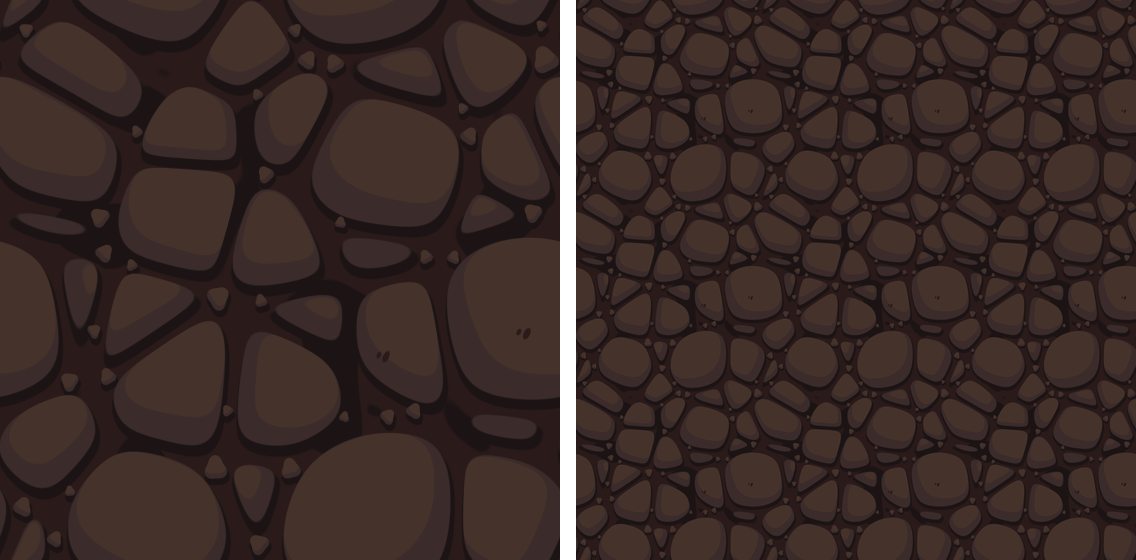
Left: one tile. Right: repeated 3 by 3.
Give the GLSL for this texture, as a three.js fragment shader.

```glsl
// Flat-shaded cobbles in dark earth, tiling in both directions.
// Large stones are rounded cells of a weighted Voronoi diagram with a shaded
// lower side; pebbles fill the wide gaps, and all cast a hard short shadow.

#define CELLS vec2(5.0, 6.0)
#define PEBBLE_CELLS vec2(14.0)
#define SIZE_SPREAD 0.03
#define ROUNDING 0.024
#define GAP 0.010
#define BEVEL 0.06
#define SHADOW_SHIFT vec2(-0.003, 0.014)
#define SHADOW_SPREAD 0.005
#define SOFTNESS 0.0014

varying vec2 vUv;

const vec3 FACE = vec3(0.27, 0.20, 0.17);
const vec3 SIDE = vec3(0.23, 0.17, 0.17);
const vec3 EARTH = vec3(0.17, 0.10, 0.10);
const vec3 SHADOW = vec3(0.11, 0.08, 0.08);

struct Stone {
  float edge;  // signed distance, positive inside
  float face;  // the same for the lit top
  vec2 local;  // position relative to the site
  float seed;
};

vec2 wrap(vec2 cell, vec2 period) {
  return floor(mod(cell + 0.5, period));
}

vec3 hash3(vec2 c) {
  vec3 q = vec3(dot(c, vec2(127.1, 311.7)), dot(c, vec2(269.5, 183.3)), dot(c, vec2(419.2, 371.9)));
  return fract(sin(q) * 43758.5);
}

float corner(vec2 cell, vec2 offset, float period) {
  float angle = 6.2832 * hash3(wrap(cell, vec2(period)) + 17.0).x;
  return dot(vec2(cos(angle), sin(angle)), offset);
}

// Gradient noise that wraps after a whole number of cells
float gradientNoise(vec2 p, float period) {
  vec2 i = floor(p), f = fract(p), e = vec2(1.0, 0.0);
  vec2 u = f * f * f * (f * (f * 6.0 - 15.0) + 10.0);
  float bottom = mix(corner(i, f, period), corner(i + e.xy, f - e.xy, period), u.x);
  float top = mix(corner(i + e.yx, f - e.yx, period), corner(i + e.xx, f - e.xx, period), u.x);
  return mix(bottom, top, u.y);
}

float cover(float d) {
  return smoothstep(-SOFTNESS, SOFTNESS, d);
}

// Site position and weight; heavier sites grow larger stones
vec3 site(vec2 cell) {
  vec3 h = hash3(wrap(cell, CELLS));
  return vec3((cell + 0.15 + 0.7 * h.xy) / CELLS, SIZE_SPREAD * h.z * h.z);
}

float power(vec2 p, vec3 s) {
  return dot(p - s.xy, p - s.xy) - s.z;
}

Stone stoneAt(vec2 p) {
  vec2 home = floor(p * CELLS), own = home;
  float best = 10.0;
  for (int y = -2; y <= 2; y++) for (int x = -2; x <= 2; x++) {
    vec2 cell = home + vec2(float(x), float(y));
    float d = power(p, site(cell));
    if (d < best) { best = d; own = cell; }
  }
  vec3 s = site(own), h = hash3(wrap(own, CELLS) + 40.0);
  float bulk = sqrt(s.z / SIZE_SPREAD);
  float k = ROUNDING * mix(0.45, 1.0, bulk);
  float depth = BEVEL * mix(0.4, 1.0, bulk);
  float tilt = 1.6 * (h.x - 0.5);
  vec2 down = vec2(sin(tilt), -cos(tilt));

  // Soft minimum over the cell borders; lower borders inset the face
  float edgeSum = 0.0, faceSum = 0.0;
  for (int y = -2; y <= 2; y++) for (int x = -2; x <= 2; x++) {
    if (x == 0 && y == 0) continue;
    vec3 other = site(own + vec2(float(x), float(y)));
    vec2 across = other.xy - s.xy;
    float span = max(length(across), 0.001);
    float d = (power(p, other) - best) / (2.0 * span);
    float lean = max(dot(across / span, down), 0.0);
    edgeSum += exp(-d / k);
    faceSum += exp((depth * lean - d) / k);
  }
  float gap = GAP * mix(1.5, 0.8, bulk) * (0.6 + 0.8 * h.y);
  return Stone(-k * log(edgeSum) - gap, -k * log(faceSum) - gap, p - s.xy, h.z);
}

float pebbleShape(vec2 v, float radius, float turn) {
  float angle = atan(v.y, v.x + 0.00001);
  return radius * (0.9 + 0.13 * cos(3.0 * angle + turn)) - length(v * vec2(1.1, 1.0));
}

// Edge, face and shadow distances of the pebbles that fit between stones
vec3 pebblesAt(vec2 p) {
  vec3 result = vec3(-1.0);
  vec2 home = floor(p * PEBBLE_CELLS);
  for (int y = -1; y <= 1; y++) for (int x = -1; x <= 1; x++) {
    vec2 cell = home + vec2(float(x), float(y));
    vec3 h = hash3(wrap(cell, PEBBLE_CELLS) + 90.0);
    vec2 center = (cell + 0.25 + 0.5 * h.xy) / PEBBLE_CELLS;
    vec2 v = p - center;
    if (length(v) > 0.05) continue;
    float radius = min(-0.88 * stoneAt(center).edge, 0.027);
    if (radius < 0.010) continue;
    float turn = 6.2832 * h.z;
    vec2 lit = radius * vec2(-0.35 * cos(turn), 0.4);
    result = max(result, vec3(pebbleShape(v, radius, turn), pebbleShape(v - lit, radius, turn),
      pebbleShape(v + 0.6 * SHADOW_SHIFT, radius, turn) + 0.6 * SHADOW_SPREAD));
  }
  return result;
}

// Two slanted chips on a few of the stones
float chips(Stone stone) {
  vec2 v = stone.local + vec2(0.02, 0.025);
  v = vec2(v.x - 0.5 * v.y, v.y + 0.5 * v.x);
  float d = max(0.006 - length(v * vec2(1.0, 0.5)), 0.004 - length((v + vec2(0.015, 0.004)) * vec2(1.0, 0.6)));
  return cover(d) * step(0.75, stone.seed);
}

void main() {
  vec2 p = vUv + 0.008 * vec2(gradientNoise(vUv * 4.0, 4.0), gradientNoise(vUv * 4.0 + vec2(1.7, 2.3), 4.0));
  Stone stone = stoneAt(p);
  vec3 pebble = pebblesAt(p);

  // Earth with dark patches and the shadows of the stones
  float patches = cover(0.1 * (gradientNoise(vUv * 6.0, 6.0) - 0.18));
  float shade = max(stoneAt(p + SHADOW_SHIFT).edge + SHADOW_SPREAD, pebble.z);
  vec3 color = mix(EARTH, SHADOW, max(patches, cover(shade)));

  // Stones, then pebbles
  float wobble = 0.010 * gradientNoise(vUv * 7.0, 7.0);
  vec3 stoneColor = mix(SIDE, FACE, cover(stone.face + wobble));
  stoneColor = mix(stoneColor, EARTH, chips(stone));
  color = mix(color, stoneColor, cover(stone.edge));
  color = mix(color, mix(SIDE, FACE, cover(pebble.y)), cover(pebble.x));
  gl_FragColor = vec4(color, 1.0);
}
```
